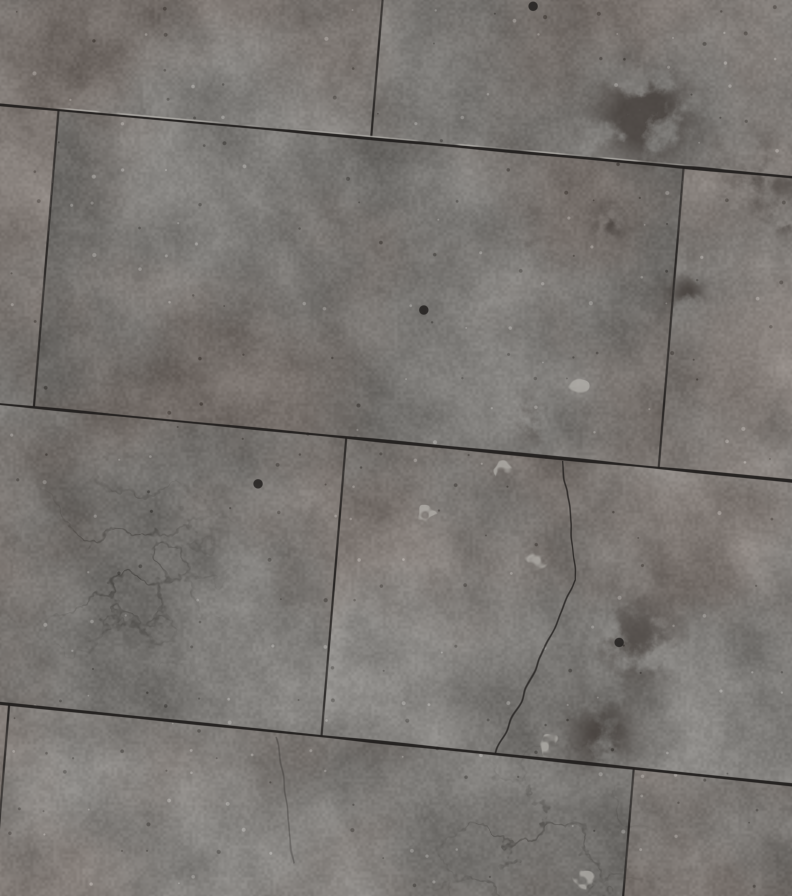
Give the GLSL for this texture, as a Shadertoy shader.

```glsl
// Worn grey stone paving in tilted running bond, four courses high.
// Sheared coordinates give courses and half-offset stones; layered value noise
// gives mottling, grain and stains; distance functions draw joints and cracks.

// Lengths are in canvas heights, measured from the top left corner.
const float COURSE_HEIGHT = 0.334, FIRST_JOINT = 0.117;
const float STONE_LENGTH = 0.703, FIRST_END = 0.0755;
const float SLOPE = 0.088, SLOPE_GAIN = 0.017, LEAN = 0.083;
const float BED_WIDTH = 0.0015, END_WIDTH = 0.0012, CRACK_WIDTH = 0.0009;
const float CHECKER_TINT = 0.014, STONE_TINT = 0.018;
const float MOTTLE = 0.17, BLOTCH = 0.17, GRAIN = 0.055;
const vec3 GREY = vec3(0.488, 0.480, 0.468);
const vec3 BROWN = vec3(0.482, 0.455, 0.437);
const vec3 JOINT = vec3(0.13, 0.12, 0.115);
const vec3 STAIN = vec3(0.25, 0.225, 0.21);
const vec3 CHALK = vec3(0.70, 0.69, 0.67);

const vec2 HOLES[4] = vec2[4](vec2(0.473, 0.346), vec2(0.288, 0.540),
                              vec2(0.691, 0.717), vec2(0.595, 0.007));
// Centre, radius, strength
const vec4 STAINS[9] = vec4[9](
    vec4(0.720, 0.130, 0.052, 1.0), vec4(0.592, 0.290, 0.025, 0.7),
    vec4(0.682, 0.246, 0.020, 0.8), vec4(0.878, 0.242, 0.016, 1.2),
    vec4(0.845, 0.200, 0.045, 0.6), vec4(0.767, 0.327, 0.020, 0.8),
    vec4(0.602, 0.468, 0.028, 0.6), vec4(0.670, 0.820, 0.035, 0.8),
    vec4(0.710, 0.715, 0.048, 0.7));
// Centre, radius
const vec3 CHALK_MARKS[6] = vec3[6](
    vec3(0.478, 0.573, 0.009), vec3(0.649, 0.432, 0.010),
    vec3(0.613, 0.833, 0.010), vec3(0.655, 0.980, 0.012),
    vec3(0.562, 0.527, 0.010), vec3(0.599, 0.625, 0.010));

float hash(vec2 p) {
    vec3 q = fract(p.xyx * 0.1031);
    q += dot(q, q.yzx + 33.33);
    return fract((q.x + q.y) * q.z);
}

float noise(vec2 p) {
    vec2 i = floor(p), f = fract(p);
    f = f * f * (3.0 - 2.0 * f);
    return mix(mix(hash(i), hash(i + vec2(1, 0)), f.x),
               mix(hash(i + vec2(0, 1)), hash(i + vec2(1, 1)), f.x), f.y);
}

float fbm(vec2 p) {
    float sum = 0.0, amp = 0.5;
    for (int i = 0; i < 5; i++) {
        sum += amp * noise(p);
        p = mat2(1.6, 1.2, -1.2, 1.6) * p + 17.3;
        amp *= 0.5;
    }
    return sum / 0.96875;
}

float segment(vec2 p, vec2 a, vec2 b) {
    vec2 d = b - a;
    return length(p - a - d * clamp(dot(p - a, d) / dot(d, d), 0.0, 1.0));
}

float cover(float dist, float radius, float px) {
    return 1.0 - smoothstep(radius - 0.8 * px, radius + 0.8 * px, dist);
}

float glow(vec2 offset, float radius) {
    return exp(-dot(offset, offset) / (radius * radius));
}

void mainImage(out vec4 fragColor, in vec2 fragCoord) {
    float px = 1.0 / iResolution.y;
    vec2 p = vec2(fragCoord.x, iResolution.y - fragCoord.y) * px;

    // Course and stone under this point
    float across = (p.y - p.x * (SLOPE + SLOPE_GAIN * p.y) - FIRST_JOINT) / COURSE_HEIGHT;
    float course = floor(across);
    float along = (p.x + LEAN * p.y - FIRST_END) / STONE_LENGTH - 0.5 * mod(course, 2.0);
    vec2 stone = vec2(floor(along), course);
    float tint = CHECKER_TINT * (2.0 * mod(stone.x + stone.y, 2.0) - 1.0)
               + STONE_TINT * (hash(stone + 41.0) - 0.5);

    // Mottled surface, with each stone cut from its own part of the noise
    vec2 q = p + stone * 3.7 + 20.0;
    float blotch = fbm(q * 19.0);
    vec3 col = mix(GREY, BROWN, smoothstep(0.35, 0.65, fbm(q * 4.0 + 9.0)));
    float streak = noise(mat2(0.9, 0.4, -0.4, 0.9) * q * vec2(42.0, 9.0));
    col += tint + MOTTLE * (fbm(q * 5.0) - 0.5) + BLOTCH * (blotch - 0.5)
         + 0.03 * (streak - 0.5) + GRAIN * (noise(q * 310.0) - 0.5);

    // Stains broken up by noise
    float speckle = smoothstep(0.38, 0.66, fbm(p * 34.0 + 5.0));
    for (int i = 0; i < STAINS.length(); i++) {
        vec4 s = STAINS[i];
        col = mix(col, STAIN, min(0.75, glow(p - s.xy, s.z) * s.w * speckle));
    }

    // Fine crazing in two worn areas
    float worn = glow(p - vec2(0.14, 0.63), 0.09) + glow(p - vec2(0.60, 0.95), 0.09);
    float vein = 1.0 - smoothstep(0.0, 0.035, abs(fbm(p * 21.0 + 3.0) - 0.5));
    col -= worn * (0.10 * vein + 0.02);

    // Scattered pits and pale flecks
    vec2 cell = floor(p * 34.0);
    vec2 spot = 0.2 + 0.6 * vec2(hash(cell + 7.0), hash(cell + 63.0));
    float kind = hash(cell + 127.0);
    float dotMask = cover(length(p - (cell + spot) / 34.0), 0.0008 + 0.0015 * hash(cell), px);
    col += dotMask * (kind > 0.87 ? 0.13 : kind < 0.16 ? -0.13 : 0.0);

    // Chalky marks and drilled holes
    vec2 ragged = p + 0.012 * (vec2(noise(p * 95.0), noise(p * 95.0 + 31.0)) - 0.5);
    for (int i = 0; i < CHALK_MARKS.length(); i++) {
        vec3 m = CHALK_MARKS[i];
        float fade = smoothstep(0.3, 0.6, noise(p * 120.0));
        col = mix(col, CHALK, 0.75 * fade * cover(length(ragged - m.xy), m.z, 2.0 * px));
    }
    for (int i = 0; i < HOLES.length(); i++)
        col = mix(col, JOINT, 0.85 * cover(length(p - HOLES[i]), 0.0052, px));

    // One broken stone and a faint hairline
    vec2 wander = p + 0.004 * (vec2(noise(p * 60.0), noise(p * 60.0 + 8.0)) - 0.5);
    vec2 bend = vec2(0.642, 0.647);
    float crack = min(segment(wander, vec2(0.629, 0.514), bend),
                      segment(wander, bend, vec2(0.554, 0.840)));
    float hairline = segment(wander, vec2(0.309, 0.823), vec2(0.328, 0.964));
    col = mix(col, JOINT, 0.8 * cover(crack, CRACK_WIDTH, px));
    col = mix(col, JOINT, 0.3 * cover(hairline, CRACK_WIDTH, px));

    // Joints of uneven width, the first bed with a chipped pale rim
    float bed = round(across);
    float bedOffset = (across - bed) * COURSE_HEIGHT;
    float wear = noise(vec2(p.x * 14.0, bed * 5.0 + 30.0));
    float endDist = abs(along - round(along)) * STONE_LENGTH;
    float endWear = noise(vec2(p.y * 40.0, stone.y + 11.0));
    col = mix(col, JOINT, (0.65 + 0.3 * endWear) * cover(endDist, END_WIDTH, px));
    col = mix(col, JOINT, 0.95 * cover(abs(bedOffset), BED_WIDTH * (0.7 + 0.7 * wear), px));
    float rim = bed == 0.0 ? smoothstep(0.06, 0.08, p.x) * smoothstep(0.88, 0.70, p.x) : 0.0;
    rim *= smoothstep(0.2, 0.6, noise(p * 50.0));
    col = mix(col, CHALK, 0.8 * rim * cover(abs(bedOffset + 0.0022), 0.0008, px));

    fragColor = vec4(clamp(col, 0.0, 1.0), 1.0);
}
```
